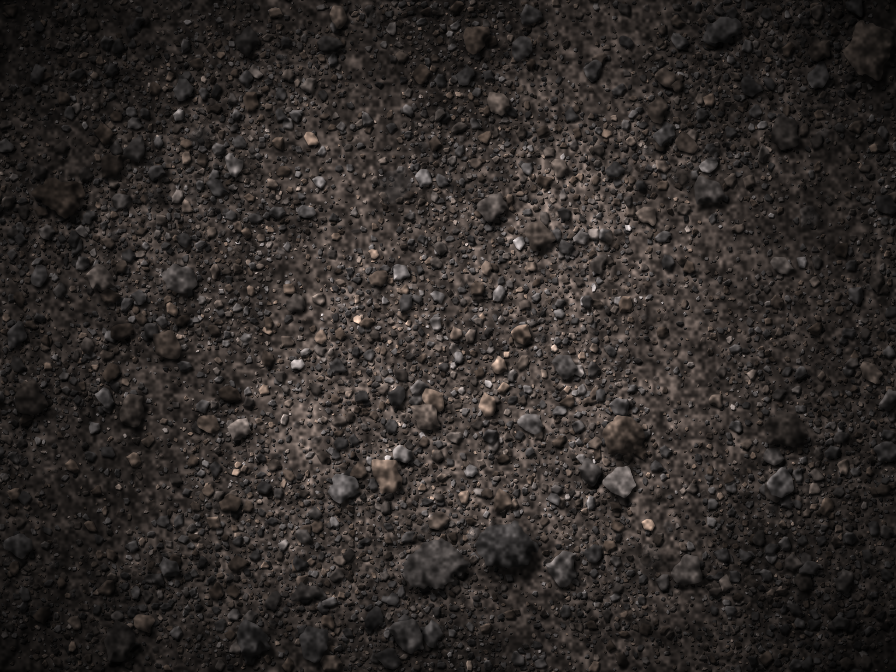
A Shadertoy shader for this texture:

```glsl
// Dark stony soil: angular pebbles of many sizes on gritty earth, dimmed at the rim.
#define TILE vec2(4.0, 3.0)
#define GAIN 1.24
#define SOIL_COLOR vec3(0.248, 0.219, 0.204)
#define COOL_STONE vec3(1.0, 0.95, 0.94)
#define WARM_STONE vec3(1.13, 0.96, 0.85)
#define STONE_DARK 0.2
#define STONE_LIGHT 0.46
#define SHADOW_SHIFT vec2(0.16, -0.28)
#define SHADOW_DEPTH 0.74
#define LIGHT_DIR vec3(-0.38, 0.6, 0.7)
#define RIM_LIGHT vec2(0.48, 0.52)

const float TAU = 6.28319;

vec4 hash4(vec2 p) {
    vec4 h = fract(p.xyxy * vec4(0.1031, 0.1030, 0.0973, 0.1099));
    h += dot(h, h.wzxy + 33.33);
    return fract((h.xxyz + h.yzzw) * h.zywx);
}

// Value noise that wraps after the given whole period
float noise(vec2 p, vec2 period) {
    vec2 i = floor(p), f = fract(p);
    f = f * f * (3.0 - 2.0 * f);
    float a = hash4(mod(i, period)).x;
    float b = hash4(mod(i + vec2(1, 0), period)).x;
    float c = hash4(mod(i + vec2(0, 1), period)).x;
    float d = hash4(mod(i + vec2(1, 1), period)).x;
    return mix(mix(a, b, f.x), mix(c, d, f.x), f.y);
}

float fbm(vec2 p, float scale) {
    float sum = 0.0, amp = 0.533;
    for (int i = 0; i < 4; i++) {
        sum += amp * noise(p * scale, TILE * scale);
        amp *= 0.5;
        scale *= 2.0;
    }
    return sum;
}

// Convex polygon with worn corners: x is 1 on the outline, yz is the gradient
vec3 stoneShape(vec2 q, float seed) {
    const float SHARP = 14.0;
    float sum = 0.0;
    vec2 grad = vec2(0);
    for (int i = 0; i < 6; i++) {
        float k = float(i);
        float jitter = fract(seed * (13.7 + 7.31 * k));
        float angle = TAU * (k + 0.65 * jitter) / 6.0;
        float reach = mix(0.72, 1.08, fract(seed * (29.3 + 5.17 * k)));
        reach *= mix(1.0, 0.7, abs(sin(angle - seed * TAU)));
        vec2 dir = vec2(cos(angle), sin(angle)) / reach;
        float t = max(dot(q, dir), 0.0);
        float power = pow(t, SHARP - 1.0);
        sum += power * t;
        grad += power * dir;
    }
    sum = max(sum, 1e-9);
    float gauge = pow(sum, 1.0 / SHARP);
    return vec3(gauge, grad * gauge / sum);
}

// Lays one size of stones over the ground
vec3 addStones(vec3 col, vec2 p, float scale, float cover, vec2 bump, float speckle, float px) {
    vec2 g = p * scale, home = floor(g);
    for (int y = -1; y <= 1; y++)
    for (int x = -1; x <= 1; x++) {
        vec2 cell = home + vec2(x, y);
        vec2 id = mod(cell, TILE * scale);
        vec4 place = hash4(id + scale * 17.0);
        vec4 look = hash4(id + scale * 31.0 + 7.0);
        float gravel = noise((id + 0.5) / scale * 3.0, TILE * 3.0);
        if (place.x > cover * mix(0.4, 1.25, smoothstep(0.2, 0.6, gravel))) continue;

        float radius = mix(0.24, 0.5, place.w * place.w);
        vec2 q = (g - cell - 0.15 - 0.7 * place.yz) / radius;
        if (dot(q, q) > 4.0) continue;
        q += 0.22 * bump;
        float showing = 1.0 - 0.65 * step(0.9, fract(look.w * 9.7));

        // Soft contact shadow
        float shade = stoneShape(q - SHADOW_SHIFT, look.x).x;
        col *= 1.0 - SHADOW_DEPTH * showing * (1.0 - smoothstep(0.78, 1.3, shade));

        // Flat top, broken sides, rough and slightly tilted surface
        vec3 s = stoneShape(q, look.x);
        float steep = max(length(s.yz), 0.3);
        vec2 slope = s.yz / steep * smoothstep(0.35, 1.05, s.x);
        slope += 0.7 * (look.yz - 0.5) + 1.1 * bump;
        float lit = max(dot(normalize(vec3(slope, 1.0)), LIGHT_DIR), 0.0);

        float tone = mix(STONE_DARK, STONE_LIGHT, pow(look.y, 1.5));
        tone += 0.2 * smoothstep(0.94, 1.0, look.z);
        vec3 tint = mix(COOL_STONE, WARM_STONE, smoothstep(0.25, 1.0, look.w));
        vec3 stone = tone * tint * (0.22 + 0.98 * lit) * speckle;

        float edge = (1.0 - s.x) / steep * radius / scale;
        col = mix(col, stone, smoothstep(-px, px, edge) * showing);
    }
    return col;
}

void mainImage(out vec4 fragColor, in vec2 fragCoord) {
    vec2 uv = fragCoord / iResolution.xy;
    vec2 p = uv * TILE;
    float px = 0.65 * TILE.x / iResolution.x;

    // Earth with broad patches and fine grit
    float grain = fbm(p, 18.0);
    vec2 bump = vec2(noise(p * 30.0, TILE * 30.0), noise(p * 37.0, TILE * 37.0)) - 0.5;
    float grit = noise(p * 64.0, TILE * 64.0);
    float crumbs = noise(p * 47.0, TILE * 47.0);
    vec3 col = SOIL_COLOR * (0.62 + 0.76 * fbm(p, 2.0));
    col *= (0.5 + grain) * (0.55 + 0.9 * grit) * (0.7 + 0.6 * crumbs);
    float speckle = (0.5 + grain) * (0.72 + 0.56 * grit);

    // Stones from grit to cobbles
    col = addStones(col, p, 38.0, 0.72, bump, speckle, px);
    col = addStones(col, p, 22.0, 0.74, bump, speckle, px);
    col = addStones(col, p, 13.0, 0.66, bump, speckle, px);
    col = addStones(col, p, 7.0, 0.44, bump, speckle, px);
    col = addStones(col, p, 3.0, 0.36, bump, speckle, px);

    // Wrapping falloff of light toward the rim
    vec2 dim = 0.5 + 0.5 * cos(TAU * uv);
    vec2 fall = mix(vec2(1), RIM_LIGHT, dim * dim);
    fragColor = vec4(col * GAIN * fall.x * fall.y, 1.0);
}
```
